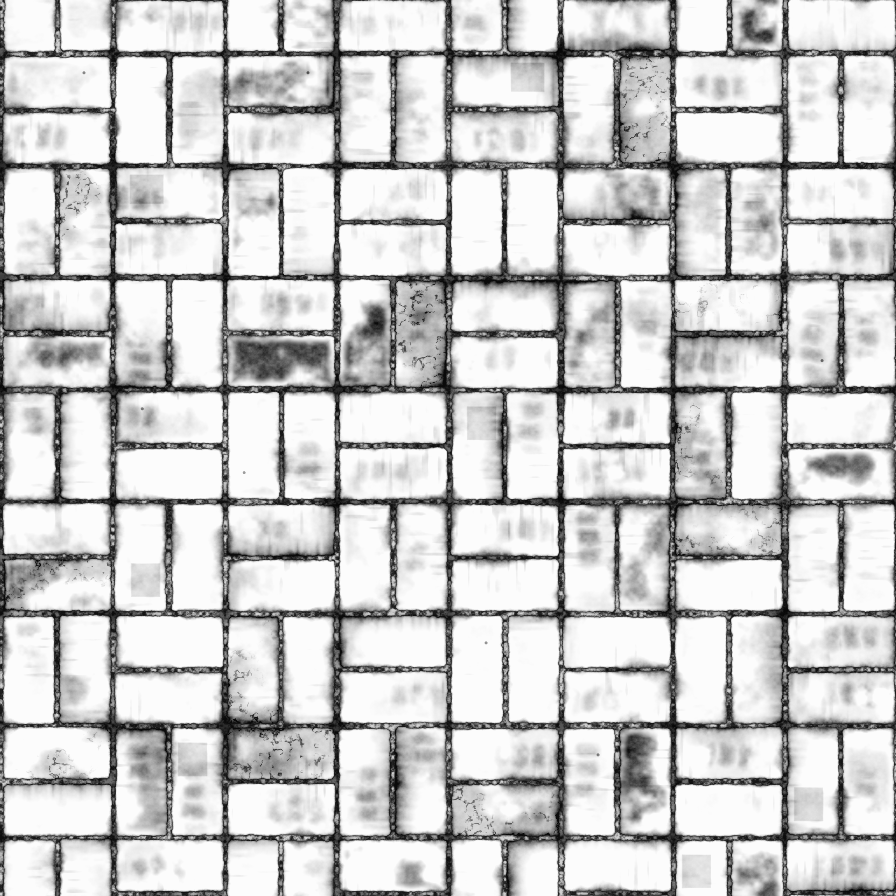
Write a WebGL 1 fragment shader that draws this texture map.

```glsl
precision highp float;
uniform vec2 u_resolution;

const float CELLS = 8.0;

float hash(vec2 p) {
  return fract(sin(dot(p, vec2(127.1, 311.7))) * 43758.5453);
}

// Value noise that repeats after the given period
float noise(vec2 p, float period) {
  vec2 i = floor(p), f = fract(p);
  f = f * f * (3.0 - 2.0 * f);
  vec2 a = mod(i, period), b = mod(i + 1.0, period);
  return mix(mix(hash(a), hash(vec2(b.x, a.y)), f.x),
             mix(hash(vec2(a.x, b.y)), hash(b), f.x), f.y);
}

// Fractal noise over the cell grid, tiling with the canvas
float fbm(vec2 p, float freq) {
  float sum = 0.0, amp = 0.533;
  for (int i = 0; i < 4; i++) {
    sum += amp * noise(p * freq, CELLS * freq);
    freq *= 2.0;
    amp *= 0.5;
  }
  return sum;
}

float roundedBox(vec2 p, vec2 halfSize, float r) {
  vec2 q = abs(p) - halfSize + r;
  return length(max(q, 0.0)) + min(max(q.x, q.y), 0.0) - r;
}

void main() {
  vec2 p = gl_FragCoord.xy / u_resolution * CELLS - vec2(0.01, 0.52);
  float px = CELLS / u_resolution.y;

  // Basket weave: pairs of bricks turn in alternate cells
  vec2 id = mod(floor(p), CELLS), f = fract(p);
  vec2 q = mod(id.x + id.y, 2.0) < 0.5 ? f.yx : f;
  float side = floor(q.x * 2.0);
  vec2 b = vec2(fract(q.x * 2.0) * 0.5 - 0.25, q.y - 0.5);
  vec2 brick = vec2(id.x * 2.0 + side, id.y);
  float seed = hash(brick + 3.7);
  vec2 flip = sign(vec2(hash(brick + 21.3), hash(brick + 34.9)) - 0.5);

  // Brick outline with a chipped edge
  float grain = fbm(p, 32.0);
  float broad = fbm(p, 2.0);
  vec2 jitter = (vec2(hash(brick + 5.1), hash(brick + 8.6)) - 0.5) * 0.014;
  float d = roundedBox(b + jitter, vec2(0.229, 0.479), 0.035);
  d += (fbm(p, 9.0) - 0.5) * 0.022 + (grain - 0.5) * 0.014;

  // Soot gathers at the cell corners and along some edges
  vec2 corner = fract(p + 0.5) - 0.5;
  float soot = exp(-dot(corner, corner) * 90.0);
  float reach = 0.006 + 0.042 * pow(smoothstep(0.4, 0.85, fbm(p + 1.0, 3.0)), 1.5) + 0.01 * soot;
  float dark = 0.75 * exp(min(d, 0.0) / reach);

  // Dirty flank and end, broken by streaks across the brick
  float streak = noise(b * vec2(5.0, 28.0) + seed * 90.0, 256.0);
  float flank = pow(clamp(b.x * flip.x * 2.0 + 0.5, 0.0, 1.0), 5.0);
  float end = pow(clamp(b.y * flip.y + 0.5, 0.0, 1.0), 10.0);
  dark += flank * pow(hash(brick + 11.2), 5.0) * (0.45 + 0.5 * streak);
  dark += end * pow(hash(brick + 14.8), 4.0) * (0.3 + 0.6 * streak);

  // Row of faint, ragged blots along the middle of some bricks
  vec2 warp = (vec2(fbm(p, 5.0), fbm(p + 4.0, 5.0)) - 0.5) * 0.09;
  float blotY = (fract((b.y + warp.y) * 5.5 + seed) - 0.5) / 5.5;
  vec2 blotAt = vec2(b.x + warp.x + (seed - 0.5) * 0.08, blotY);
  float blot = smoothstep(0.05, -0.05, roundedBox(blotAt, vec2(0.09, 0.06), 0.05));
  float span = smoothstep(0.42, 0.1, abs(b.y - (hash(brick + 17.5) - 0.5) * 0.5));
  float blotted = step(0.45, hash(brick + 41.0)) * (0.15 + 0.28 * hash(brick + 44.0));
  dark += (0.75 * blot + 0.25) * span * blotted * smoothstep(0.25, 0.6, fbm(p + 2.0, 4.0));

  // Wide smudges, fine scratches and square ghost patches
  float smudge = smoothstep(0.46, 0.8, fbm(p + 3.0, 3.0)) * smoothstep(0.0, 0.09, -d);
  dark += smudge * (0.06 + 0.8 * pow(hash(brick + 51.0), 8.0));
  dark += 0.1 * smoothstep(0.6, 0.95, streak) * smoothstep(0.45, 0.7, broad);
  vec2 ghostAt = b - vec2(0.04, 0.2) * flip;
  float ghost = smoothstep(px, -px, roundedBox(ghostAt, vec2(0.13, 0.15), 0.005));
  dark += 0.14 * ghost * step(0.94, hash(brick + 61.0));

  // Crumbled skin with rough pits on a few bricks
  float worn = step(0.91, hash(brick + 71.0));
  float patchMask = smoothstep(0.4, 0.6, fbm(p + 5.0, 2.0));
  float crack = smoothstep(0.07, 0.0, abs(fbm(p, 11.0) - 0.56));
  dark += worn * patchMask * (0.2 + 0.4 * crack * smoothstep(0.35, 0.65, grain));
  dark *= 0.8 + 0.4 * grain;
  float hole = smoothstep(0.014 + px * 0.5, 0.008, length(b - vec2(0.08, 0.24) * flip));
  dark += 0.4 * hole * step(0.95, hash(brick + 81.0));

  // Faint dirt bleaches out, leaving clean faces
  float face = 0.99 * (1.0 - clamp(dark * 1.08 - 0.055, 0.0, 0.96));

  // Gritty joint between the bricks
  float joint = mix(0.1, 0.62, smoothstep(0.25, 0.75, grain)) * (1.0 - 0.6 * soot);
  joint *= mix(0.65, 1.15, smoothstep(0.0, 0.02, d)) * mix(1.15, 0.6, smoothstep(0.4, 0.7, broad));
  float edge = max(0.006, 0.5 * px);
  float shade = mix(face, joint, smoothstep(-edge, edge, d));
  gl_FragColor = vec4(vec3(clamp(shade, 0.0, 0.99)), 1.0);
}
```
